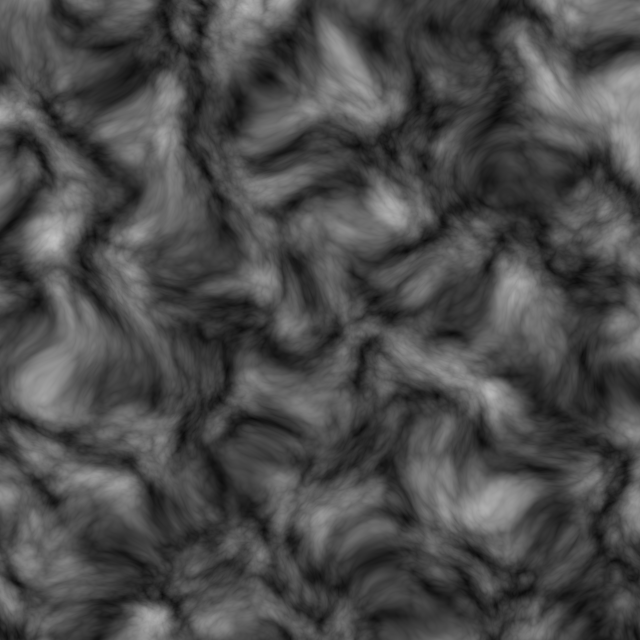
Give the GLSL for this texture, as a WebGL 2 fragment shader.

```glsl
#version 300 es
precision highp float;

uniform vec2 u_resolution;
out vec4 fragColor;

const float BASE_CELLS = 6.5;      // cells of the coarsest layer across the canvas
const int OCTAVES = 5;
const float GAIN = 0.5;            // amplitude ratio between layers
const float LACUNARITY = 2.0;      // frequency ratio between layers
const float CREASE_SOFTNESS = 0.025;
const float WARP_CELLS = 0.9;      // warp frequency relative to the base cells
const float WARP_STRENGTH = 0.5;   // stretches fine grain into streaks
const float BRIGHTNESS = 0.84;
const float TAU = 6.2831853;

uint mixBits(uint x) {
    x ^= x >> 16;
    x *= 0x7feb352du;
    x ^= x >> 15;
    x *= 0x846ca68bu;
    return x ^ (x >> 16);
}

// Unit gradient with a random direction at a lattice point
vec2 latticeGradient(vec2 cell) {
    uvec2 c = uvec2(ivec2(cell) + 32768);
    uint h = mixBits(c.x + mixBits(c.y));
    float angle = TAU * float(h >> 8) / 16777216.0;
    return vec2(cos(angle), sin(angle));
}

float gradientNoise(vec2 p) {
    vec2 cell = floor(p);
    vec2 f = p - cell;
    vec2 w = f * f * f * (f * (f * 6.0 - 15.0) + 10.0);
    vec2 e = vec2(1.0, 0.0);
    float a = dot(latticeGradient(cell), f);
    float b = dot(latticeGradient(cell + e.xy), f - e.xy);
    float c = dot(latticeGradient(cell + e.yx), f - e.yx);
    float d = dot(latticeGradient(cell + e.xx), f - e.xx);
    return mix(mix(a, b, w.x), mix(c, d, w.x), w.y);
}

// Absolute value with a rounded valley
float softAbs(float x) {
    return sqrt(x * x + CREASE_SOFTNESS * CREASE_SOFTNESS);
}

// Layers of folded noise, each one turned against the last
float turbulence(vec2 p) {
    const mat2 TURN = mat2(0.8, 0.6, -0.6, 0.8);
    float sum = 0.0;
    float amplitude = 1.0;
    for (int i = 0; i < OCTAVES; i++) {
        sum += amplitude * softAbs(gradientNoise(p));
        p = TURN * p * LACUNARITY + vec2(17.3, 41.7);
        amplitude *= GAIN;
    }
    return sum;
}

vec2 warp(vec2 p) {
    vec2 q = p * WARP_CELLS;
    return vec2(gradientNoise(q + vec2(61.2, 13.7)),
                gradientNoise(q + vec2(27.9, 84.4)));
}

void main() {
    vec2 uv = gl_FragCoord.xy / min(u_resolution.x, u_resolution.y);
    vec2 p = uv * BASE_CELLS;
    p += WARP_STRENGTH * warp(p);
    float grey = clamp(BRIGHTNESS * turbulence(p), 0.0, 1.0);
    fragColor = vec4(vec3(grey), 1.0);
}
```
